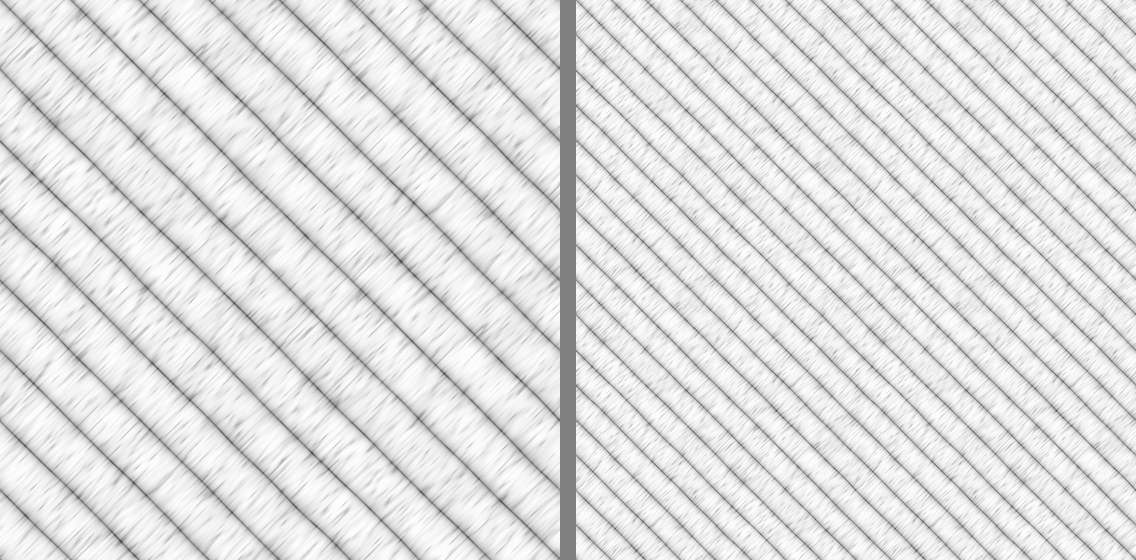
Left: one tile. Right: repeated 2 by 2.
A Shadertoy shader for this pattern:

```glsl
// Soft diagonal rolls of pale brushed fabric, eight across and eight down.
// Each roll is shaded by its distance to a thin dark seam; fine fibres cross it.
// All noise wraps in the diagonal axes x + y and x - y, so the square tiles.

const float ROLLS = 8.0;
const float FIBRE_COLUMNS = 200.0;
const float FIBRE_CELLS = 26.0;

float hash(vec2 p) {
    return fract(sin(dot(p, vec2(127.1, 311.7))) * 43758.5453);
}

// Value noise that repeats after period cells on each axis.
float wrapNoise(vec2 p, vec2 period, float seed) {
    vec2 cell = floor(p);
    vec2 f = fract(p);
    f = f * f * (3.0 - 2.0 * f);
    vec2 a = mod(cell, period);
    vec2 b = mod(cell + 1.0, period);
    float low = mix(hash(a + seed), hash(vec2(b.x, a.y) + seed), f.x);
    float high = mix(hash(vec2(a.x, b.y) + seed), hash(b + seed), f.x);
    return mix(low, high, f.y);
}

// Smooth 1D noise along one fibre, shifted so neighbours do not line up.
float fibre(float along, float column, float cells, float seed) {
    float p = along * cells + hash(vec2(column, seed)) * cells;
    float i = floor(p);
    float f = smoothstep(0.0, 1.0, p - i);
    float a = hash(vec2(mod(i, cells), column + seed));
    float b = hash(vec2(mod(i + 1.0, cells), column + seed));
    return mix(a, b, f);
}

// Brushed fibres: long on the first axis, thin on the second.
float fibres(vec2 d, float columns, float cells, float seed) {
    float p = d.y * columns;
    float i = floor(p);
    float a = fibre(d.x, mod(i, columns), cells, seed);
    float b = fibre(d.x, mod(i + 1.0, columns), cells, seed);
    return mix(a, b, smoothstep(0.0, 1.0, p - i));
}

// Darkening beside a seam: a wide soft shadow and a narrow crease.
float seamShadow(float offset, float softWidth, float creaseDepth) {
    float side = offset > 0.0 ? 1.12 : 0.9;
    float s = abs(offset);
    float crease = s / 0.018;
    return 0.30 * exp(-s / (softWidth * side)) + creaseDepth * exp(-crease * crease);
}

void mainImage(out vec4 fragColor, in vec2 fragCoord) {
    vec2 uv = fragCoord / iResolution.xy;
    vec2 diagonal = vec2(uv.x + uv.y, uv.x - uv.y);

    // Gentle irregularity of the seams
    vec2 wavePeriod = vec2(ROLLS, 9.0);
    float waver = wrapNoise(diagonal * wavePeriod, wavePeriod, 3.0) - 0.5;
    float across = diagonal.x * ROLLS + 0.035 * waver;
    float offset = fract(across + 0.5) - 0.5;

    // Shadow width and crease depth change along each seam
    vec2 softPeriod = vec2(16.0, 22.0);
    float cloud = wrapNoise(diagonal * softPeriod, softPeriod, 11.0);
    vec2 knotPeriod = vec2(ROLLS, 30.0);
    float knot = wrapNoise(diagonal * knotPeriod, knotPeriod, 23.0);
    float shade = 1.0 - seamShadow(offset, 0.075 + 0.03 * cloud, 0.14 + 0.16 * knot * knot);

    // Fine fibres with occasional darker threads, and faint broad mottling
    float fine = fibres(diagonal, FIBRE_COLUMNS, FIBRE_CELLS, 5.0);
    float broad = fibres(diagonal, 70.0, 18.0, 41.0);
    shade -= 0.07 * fine + 0.20 * pow(fine, 6.0);
    shade -= 0.05 * (broad - 0.4) + 0.03 * (cloud - 0.5);

    fragColor = vec4(vec3(clamp(shade, 0.0, 0.99)), 1.0);
}
```
